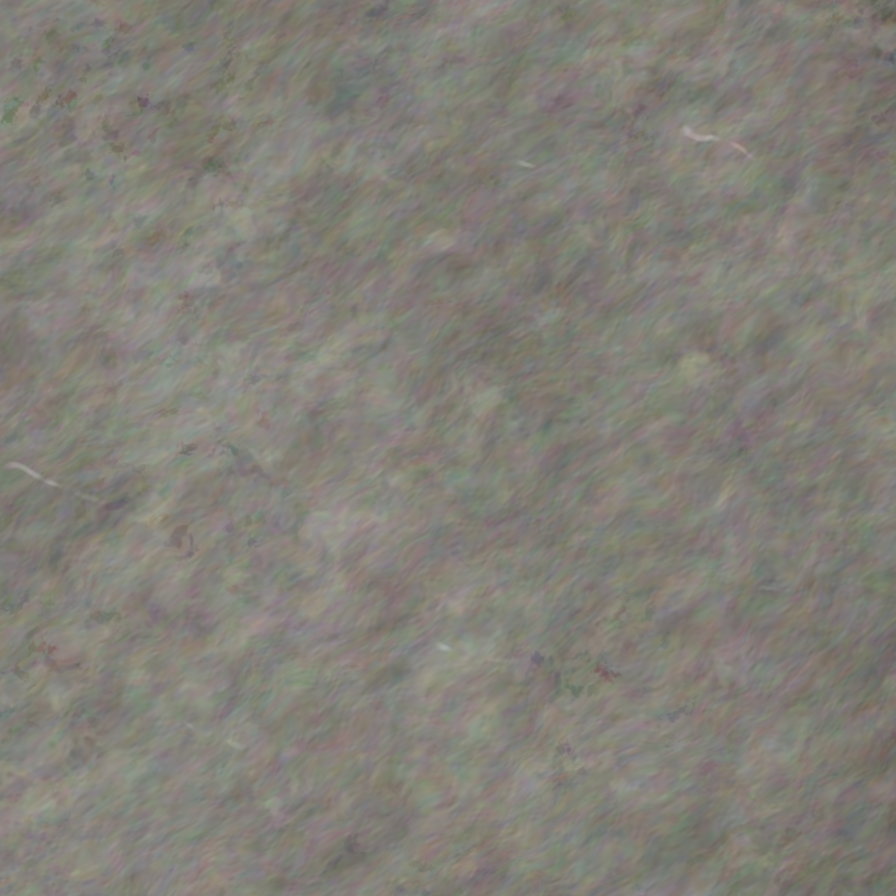
Reproduce this texture procedurally as a three.js fragment shader.

```glsl
varying vec2 vUv;

vec3 hash3(vec2 p) {
  vec3 q = fract(p.xyx * vec3(0.1031, 0.1030, 0.0973));
  q += dot(q, q.yxz + 33.33);
  return fract((q.xxy + q.yzz) * q.zyx);
}

// Three independent value noises, each centred on zero
vec3 noise3(vec2 p) {
  vec2 i = floor(p), f = fract(p);
  f = f * f * (3.0 - 2.0 * f);
  vec3 low = mix(hash3(i), hash3(i + vec2(1.0, 0.0)), f.x);
  vec3 high = mix(hash3(i + vec2(0.0, 1.0)), hash3(i + 1.0), f.x);
  return mix(low, high, f.y) - 0.5;
}

vec2 rotate(vec2 p, float angle) {
  float c = cos(angle), s = sin(angle);
  return vec2(c * p.x + s * p.y, c * p.y - s * p.x);
}

// Fine ridges, slightly elongated along the grain
float relief(vec2 g) {
  return noise3(g * vec2(62.0, 130.0)).x + 0.8 * noise3(g * vec2(140.0, 250.0) + 40.0).y;
}

// Ragged chips scattered one per cell; x is coverage, yzw the chip tint
vec4 chips(vec2 p, float cells, float density) {
  vec2 home = floor(p * cells);
  float ragged = 1.5 * noise3(p * cells * 3.5 + 17.0).x + 1.1 * noise3(p * cells * 8.0).y;
  vec4 result = vec4(0.0);
  for (int y = -1; y <= 1; y++) {
    for (int x = -1; x <= 1; x++) {
      vec2 id = home + vec2(float(x), float(y));
      vec3 place = hash3(id + cells * 3.0);
      vec3 shape = hash3(id + cells * 7.0 + 91.0);
      vec2 d = rotate(p * cells - id - place.xy, 0.45 + (shape.x - 0.5) * 1.9);
      d /= vec2(0.25 + 0.40 * shape.y, 0.12 + 0.18 * shape.z);
      float cover = 1.0 - smoothstep(0.2, 1.3, length(d) + ragged);
      cover *= step(place.z, density) * (0.4 + 0.6 * shape.z);
      if (cover > result.x) result = vec4(cover, hash3(id + 233.0));
    }
  }
  return result;
}

// Pale broken scratches, mostly leaning down to the right
float scratches(vec2 p) {
  float total = 0.0;
  for (int i = 0; i < 6; i++) {
    vec3 r = hash3(vec2(float(i) * 7.0 + 3.0, 58.0));
    vec3 s = hash3(vec2(float(i) * 5.0 + 9.0, 23.0));
    vec2 d = rotate(p - r.xy, -0.2 - 0.4 * (s.x - 0.4));
    d.y += 0.010 * noise3(p * 45.0).x;
    float along = 1.0 - smoothstep(0.4, 1.0, abs(d.x) / (0.03 + 0.08 * s.y));
    float across = 1.0 - smoothstep(0.0006, 0.0050, abs(d.y));
    total += along * across * smoothstep(-0.2, 0.35, noise3(p * 55.0 + r.z * 50.0).y);
  }
  return min(total, 1.0);
}

void main() {
  vec2 p = vUv;
  vec2 warped = p + 0.018 * noise3(p * 9.0).xy + 0.009 * noise3(p * 34.0).yz;
  vec2 grain = rotate(warped, 0.62);

  // Broad cloudy tone, lighter toward the left
  float tone = 0.034 * (0.5 - p.x);
  tone += 0.060 * noise3(p * vec2(5.0, 3.2) + 6.0).x;
  tone += 0.050 * noise3(grain * vec2(9.0, 14.0) + 20.0).y;
  tone += 0.055 * noise3(grain * vec2(22.0, 36.0) + 70.0).z;
  tone += 0.050 * noise3(grain * vec2(45.0, 75.0) + 90.0).x;
  vec3 color = vec3(0.509, 0.498, 0.467) + tone;

  // Faint red, green and violet mottling
  vec3 tint = 0.012 * noise3(grain * vec2(9.0, 14.0) + 130.0);
  tint += 0.030 * noise3(grain * vec2(32.0, 50.0) + 160.0);
  tint += 0.056 * noise3(grain * vec2(75.0, 120.0) + 190.0);
  color += tint - 0.7 * dot(tint, vec3(0.333));

  // Dark and light chips, gathered in loose patches
  float patches = smoothstep(-0.2, 0.3, noise3(p * 4.5 + 31.0).y + 0.25 * (p.y - 0.5));
  vec4 large = chips(warped, 19.0, 0.32);
  vec4 small = chips(warped + 0.37, 40.0, 0.42);
  vec4 pale = chips(warped + 0.71, 16.0, 0.32);
  color += large.x * (0.25 + 0.75 * patches) * (vec3(-0.085, -0.08, -0.07) + 0.04 * (large.yzw - 0.5));
  color += small.x * (0.3 + 0.7 * patches) * (vec3(-0.065) + 0.08 * (small.yzw - 0.5));
  color += pale.x * vec3(0.045, 0.044, 0.036);

  // Side-lit grain
  float slope = relief(grain) - relief(grain + vec2(0.0008, -0.0028));
  color += 0.038 * slope + 0.030 * relief(grain + 3.0);

  color += 0.11 * scratches(p);
  gl_FragColor = vec4(color, 1.0);
}
```
